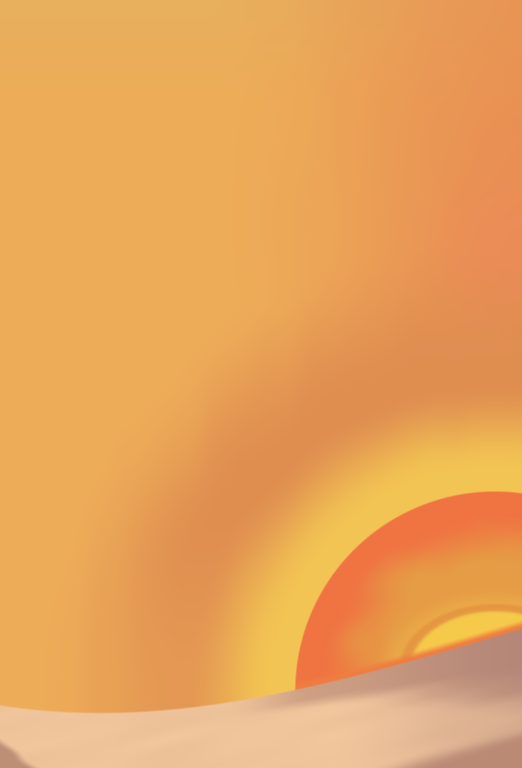
Reproduce this background procedurally as a Shadertoy shader.

```glsl
float hash(vec2 p) {
    vec3 q = fract(p.xyx * vec3(0.1031, 0.1030, 0.0973));
    q += dot(q, q.yzx + 33.33);
    return fract((q.x + q.y) * q.z);
}

float noise(vec2 p) {
    vec2 i = floor(p), f = fract(p);
    f = f * f * (3.0 - 2.0 * f);
    return mix(mix(hash(i), hash(i + vec2(1, 0)), f.x),
               mix(hash(i + vec2(0, 1)), hash(i + vec2(1, 1)), f.x), f.y);
}

float duneHeight(float x) {
    float d = x - 0.13;
    return 0.0716 + d * d * (0.55 - 0.34 * d);
}

vec3 skyColor(vec2 p, float sunDist) {
    float brush = noise(p * vec2(32.0, 7.0)) - 0.5;
    vec3 col = mix(vec3(0.93, 0.675, 0.345), vec3(0.91, 0.685, 0.36), smoothstep(0.85, 1.0, p.y));

    // Warm wash rising on the right
    float wash = smoothstep(0.27, 0.70, p.x + 0.025 * brush) * smoothstep(0.2, 0.55, p.y);
    col = mix(col, vec3(0.91, 0.565, 0.325), wash * mix(1.0, 0.85, smoothstep(0.8, 1.0, p.y)));
    vec2 c = (p - vec2(0.69, 0.64)) / vec2(0.12, 0.13);
    col = mix(col, vec3(0.925, 0.54, 0.345), 0.75 * exp(-dot(c, c)));

    // Dusky ring, then the yellow halo
    float ring = smoothstep(0.60, 0.42, sunDist + 0.02 * brush);
    col = mix(col, vec3(0.875, 0.555, 0.315), ring * mix(0.65, 1.0, smoothstep(0.1, 0.35, p.y)));
    float halo = smoothstep(0.405, 0.285, sunDist + 0.006 * brush);
    return mix(col, vec3(0.95, 0.77, 0.325), halo);
}

vec3 sunColor(vec2 p, float sunDist) {
    float mottle = noise(p * 24.0) - 0.5;
    vec3 col = mix(vec3(0.925, 0.49, 0.26), vec3(0.94, 0.45, 0.26), smoothstep(0.17, 0.24, sunDist));

    // Soft amber interior
    float amber = length((p - vec2(0.655, 0.15)) / vec2(0.205, 0.16));
    col = mix(col, vec3(0.90, 0.61, 0.27), smoothstep(1.12, 0.72, amber + 0.12 * mottle));

    // Yellow core under a thin arch
    float core = length((p - vec2(0.645, 0.128)) / vec2(0.118, 0.081));
    col = mix(col, vec3(0.93, 0.70, 0.29), 0.6 * smoothstep(1.35, 1.0, core));
    col = mix(col, vec3(0.96, 0.79, 0.29), smoothstep(1.02, 0.88, core));
    float arch = smoothstep(0.09, 0.02, abs(core - 1.0));
    col = mix(col, vec3(0.89, 0.57, 0.25), 0.8 * arch);

    // Hot rim along the sand
    float rim = p.y - duneHeight(p.x);
    return mix(col, vec3(0.94, 0.49, 0.25), smoothstep(0.013, 0.002, rim));
}

vec3 duneColor(vec2 p, float depth) {
    float streak = noise(vec2(p.x * 9.0, (p.y - 0.25 * p.x) * 60.0)) - 0.5;
    vec3 col = mix(vec3(0.935, 0.765, 0.605), vec3(0.85, 0.68, 0.56), smoothstep(0.42, 0.68, p.x));
    col += 0.025 * streak;

    // Shade under the crest
    float reach = 0.018 + 0.55 * pow(max(p.x - 0.31, 0.0), 2.0);
    float shade = smoothstep(reach * 1.45, reach * 0.55, depth + 0.012 * streak);
    shade *= smoothstep(0.29, 0.42, p.x);
    vec3 mauve = mix(vec3(0.80, 0.62, 0.51), vec3(0.71, 0.53, 0.47), smoothstep(0.4, 0.68, p.x));
    col = mix(col, mauve, shade);

    // Dark lower corners
    float right = 0.30 * (p.x - 0.53) - p.y + 0.008 * streak;
    col = mix(col, vec3(0.73, 0.54, 0.46), smoothstep(-0.014, 0.016, right));
    float left = 0.034 - 0.74 * p.x - p.y + 0.006 * streak;
    return mix(col, vec3(0.74, 0.56, 0.46), smoothstep(-0.006, 0.008, left));
}

void mainImage(out vec4 fragColor, in vec2 fragCoord) {
    vec2 p = fragCoord / iResolution.y;
    float soft = 1.2 / iResolution.y;
    float sunDist = length(p - vec2(0.6445, 0.1));
    float depth = duneHeight(p.x) - p.y;

    vec3 col = skyColor(p, sunDist);
    col = mix(col, sunColor(p, sunDist), smoothstep(soft, -soft, sunDist - 0.26));
    col = mix(col, duneColor(p, depth), smoothstep(-soft, soft, depth));
    fragColor = vec4(col, 1.0);
}
```
